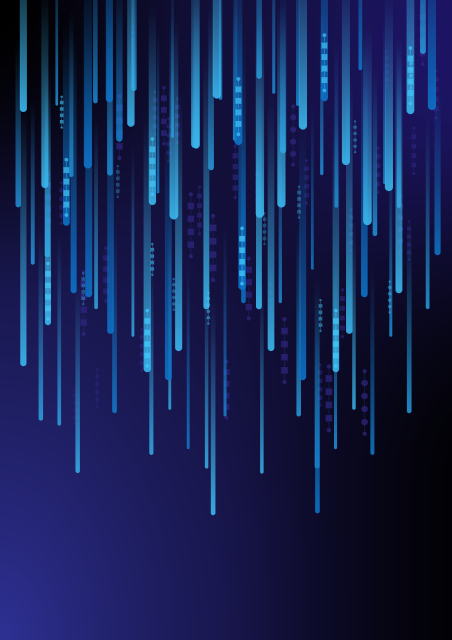
Give the GLSL for this background, as a WebGL 1 fragment shader.

```glsl
precision highp float;

uniform vec2 u_resolution;

const vec3 CYAN = vec3(0.23, 0.72, 0.93);
const vec3 BLUE = vec3(0.05, 0.45, 0.78);
const vec3 VIOLET = vec3(0.18, 0.15, 0.50);
const vec3 BEAD = vec3(0.25, 0.78, 0.98);

float hash(float n) {
  return fract(sin(n * 127.1 + 3.7) * 4375.85);
}

// Antialiased coverage of a signed distance
float cover(float d) {
  return clamp(0.5 - d * u_resolution.y, 0.0, 1.0);
}

// Falling bar with a round tip, fading out upwards
float streak(vec2 p, float x, float drop, float len, float radius) {
  vec2 q = p - vec2(x, 1.0 - drop + radius);
  float fade = pow(clamp(1.0 - q.y / len, 0.0, 1.0), 1.2);
  return cover(length(vec2(q.x, min(q.y, 0.0))) - radius) * fade;
}

// Four beads on a thread with a small dot at both ends
float chain(vec2 p, float pitch, float radius, float roundness) {
  float span = 2.0 * pitch;
  vec2 cell = vec2(p.x, (fract(p.y / pitch) - 0.5) * pitch);
  float bead = mix(max(abs(cell.x), abs(cell.y)), length(cell), roundness) - radius;
  bead = max(bead, abs(p.y) - span);
  float knot = length(vec2(p.x, abs(p.y) - span - 0.4 * pitch)) - radius * 0.65;
  float thread = max(abs(p.x) - 0.0007, abs(p.y) - span - 0.4 * pitch);
  return max(cover(min(bead, knot)), 0.6 * cover(thread));
}

vec3 background(vec2 uv) {
  vec3 color = vec3(0.07, 0.06, 0.225);
  float lowerGlow = pow(clamp(1.0 - length(uv * vec2(1.25, 1.1)), 0.0, 1.0), 1.5);
  color = mix(color, vec3(0.18, 0.19, 0.58), lowerGlow);
  float upperGlow = smoothstep(0.55, 0.0, length(uv - vec2(1.0, 0.93)));
  color = mix(color, vec3(0.11, 0.08, 0.39), upperGlow);
  // Dark upper left corner and lower right side
  color *= smoothstep(0.0, 0.5, length(uv - vec2(0.0, 1.0)));
  color *= 1.0 - smoothstep(0.45, 1.12, uv.x) * smoothstep(0.85, 0.25, uv.y);
  return color;
}

void main() {
  vec2 p = gl_FragCoord.xy / u_resolution.y;
  vec3 color = background(gl_FragCoord.xy / u_resolution);

  // Dim chains behind the streaks
  for (int i = 0; i < 36; i++) {
    float n = float(i);
    float size = mix(0.5, 1.0, hash(n + 11.0));
    float x = 0.07 + 0.62 * fract(n * 0.618 + 0.3);
    float y = 0.95 - 0.6 * hash(n + 52.0);
    float a = chain(p - vec2(x, y), 0.021 * size, 0.0052 * size, step(0.7, hash(n + 91.0)));
    color = mix(color, VIOLET, a * mix(0.3, 0.75, size));
  }

  // Thin streaks filling the upper half
  for (int i = 0; i < 28; i++) {
    float n = float(i);
    float x = 0.015 + 0.67 * fract(n * 0.618 + 0.02);
    float drop = mix(0.06, 0.44, hash(n + 140.0));
    float a = streak(p, x, drop, 0.26, mix(0.002, 0.005, hash(n + 203.0)));
    color = mix(color, mix(BLUE, CYAN, 0.7 * hash(n + 237.0)), a * 0.85);
  }

  // Thin streaks forming the lower fringe
  for (int i = 0; i < 22; i++) {
    float n = float(i);
    float drop = 0.69 + 0.05 * cos(1.904 * (n - 12.0));
    drop -= 0.2 * step(abs(abs(mod(n, 8.0) - 4.0) - 1.0), 0.1);
    float a = streak(p, 0.0638 + 0.02878 * n, drop, 0.3, mix(0.002, 0.004, hash(n + 171.0)));
    color = mix(color, mix(BLUE, CYAN, hash(n + 260.0)), a * 0.85);
  }

  // Two lowest streaks
  for (int i = 0; i < 2; i++) {
    float n = float(i);
    float a = streak(p, 0.333 + 0.163 * n, 0.805 - 0.003 * n, 0.34, 0.0036);
    color = mix(color, mix(CYAN, BLUE, n), a * 0.9);
  }

  // Long streaks, some carrying a chain at the tip
  for (int i = 0; i < 17; i++) {
    float n = float(i);
    float sway = 0.0143 * min(0.25 * n, 1.0) * cos(1.653 * (n - 9.2));
    float x = 0.0365 + 0.03646 * n + sway;
    float drop = 0.525 + 0.072 * cos(0.952 * (n - 12.3));
    float a = streak(p, x, drop, 0.4, mix(0.0045, 0.0058, hash(n + 301.0)));
    color = mix(color, mix(BLUE, CYAN, step(0.15, hash(n + 333.0))), a * 0.9);
    float beads = chain(p - vec2(x, 1.053 - drop), 0.018, 0.0044, 0.0);
    color = mix(color, BEAD, beads * 0.8 * step(abs(mod(n, 4.0) - 1.0), 0.1));
  }

  // Short wide streaks, some carrying a chain at the tip
  for (int i = 0; i < 20; i++) {
    float n = float(i);
    float x = 0.0365 + 0.0336 * n;
    float drop = 0.254 + 0.1 * cos(1.32 * (n - 11.4));
    float a = streak(p, x, drop, 0.31, mix(0.0052, 0.007, hash(n + 395.0)));
    color = mix(color, mix(BLUE, CYAN, step(0.25, hash(n + 420.0))), a * 0.9);
    float beads = chain(p - vec2(x, 1.06 - drop), 0.018, 0.0046, 0.0);
    color = mix(color, BEAD, beads * 0.7 * step(abs(mod(n, 4.0) - 2.0), 0.1));
  }

  // Small bright chains scattered in front
  for (int i = 0; i < 12; i++) {
    float n = float(i);
    float x = 0.07 + 0.6 * fract(n * 0.618 + 0.1);
    float y = 0.93 - 0.5 * hash(n + 552.0);
    float a = chain(p - vec2(x, y), 0.01, 0.0028, step(0.6, hash(n + 591.0)));
    color = mix(color, BEAD, a * mix(0.25, 0.7, hash(n + 620.0)));
  }

  gl_FragColor = vec4(color, 1.0);
}
```
